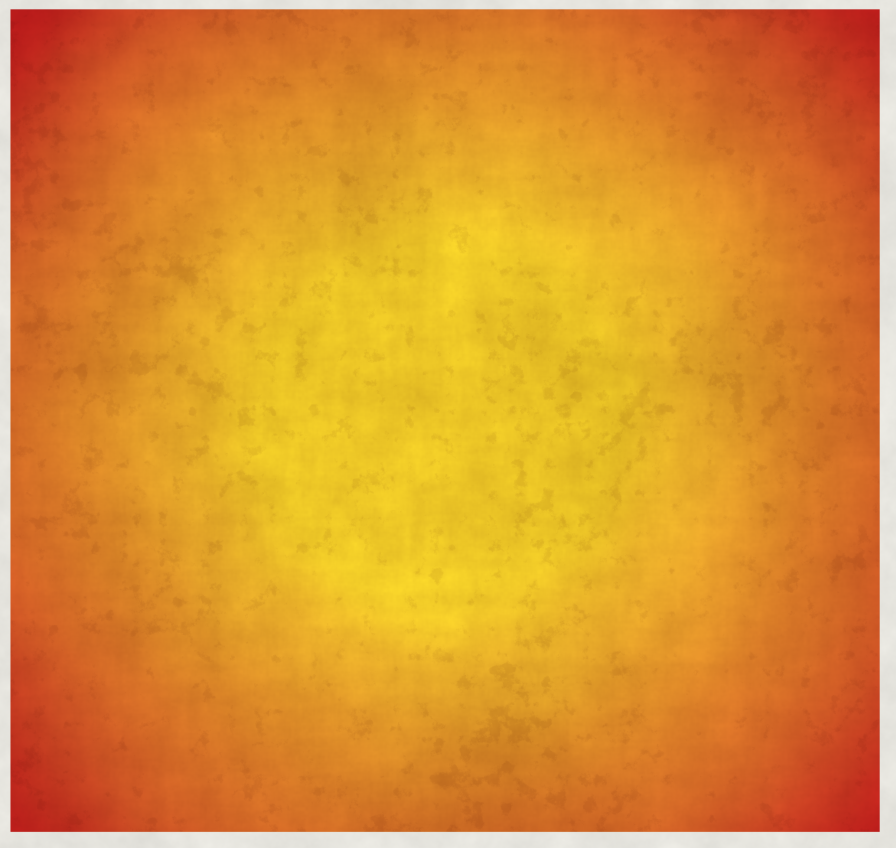
Give the GLSL for this background, as a WebGL 2 fragment shader.

```glsl
#version 300 es
precision highp float;

uniform vec2 u_resolution;
out vec4 fragColor;

const vec3 PAPER = vec3(0.902, 0.897, 0.872);
const vec3 YELLOW = vec3(0.925, 0.775, 0.150);
const vec3 AMBER = vec3(0.895, 0.655, 0.160);
const vec3 ORANGE = vec3(0.865, 0.550, 0.155);
const vec3 RUST = vec3(0.830, 0.435, 0.150);
const vec3 VERMILION = vec3(0.795, 0.300, 0.140);
const vec3 RED = vec3(0.735, 0.110, 0.105);

// Broad stains: centre x, centre y, radius, strength (positive darkens)
const vec4 STAINS[12] = vec4[12](
  vec4(0.60, 0.60, 0.09, 0.55), vec4(0.58, 0.47, 0.12, 0.55),
  vec4(0.36, 0.64, 0.10, -0.50), vec4(0.47, 0.29, 0.08, -0.45),
  vec4(0.09, 0.60, 0.08, 0.70), vec4(0.40, 0.85, 0.10, 0.65),
  vec4(0.91, 0.92, 0.10, 0.60), vec4(0.52, 0.08, 0.12, 0.60),
  vec4(0.86, 0.55, 0.11, 0.45), vec4(0.78, 0.37, 0.08, -0.40),
  vec4(0.25, 0.87, 0.08, -0.45), vec4(0.07, 0.09, 0.09, 0.50));

float hash(vec2 p) {
  vec3 q = fract(p.xyx * vec3(0.1031, 0.1030, 0.0973));
  q += dot(q, q.yzx + 33.33);
  return fract((q.x + q.y) * q.z);
}

float valueNoise(vec2 p) {
  vec2 cell = floor(p);
  vec2 f = fract(p);
  f = f * f * (3.0 - 2.0 * f);
  float low = mix(hash(cell), hash(cell + vec2(1, 0)), f.x);
  float high = mix(hash(cell + vec2(0, 1)), hash(cell + vec2(1, 1)), f.x);
  return mix(low, high, f.y);
}

// Layered noise, centred on zero
float fbm(vec2 p) {
  float sum = 0.0;
  float weight = 0.5;
  for (int i = 0; i < 5; i++) {
    sum += weight * (valueNoise(p) - 0.5);
    p = mat2(0.8, 0.6, -0.6, 0.8) * p * 2.03 + 17.3;
    weight *= 0.56;
  }
  return sum;
}

vec3 glowColor(float r) {
  vec3 color = mix(YELLOW, AMBER, smoothstep(0.19, 0.325, r));
  color = mix(color, ORANGE, smoothstep(0.30, 0.41, r));
  color = mix(color, RUST, smoothstep(0.38, 0.50, r));
  color = mix(color, VERMILION, smoothstep(0.47, 0.61, r));
  return mix(color, RED, smoothstep(0.56, 0.71, r));
}

float stainAmount(vec2 uv, float aspect) {
  float sum = 0.0;
  for (int i = 0; i < 12; i++) {
    vec2 d = (uv - STAINS[i].xy) * vec2(aspect, 1.0) / STAINS[i].z;
    sum += STAINS[i].w * exp(-dot(d, d));
  }
  return sum;
}

// Coverage of an axis-aligned box with a smooth rim
float boxMask(vec2 uv, vec2 low, vec2 high, vec2 rim) {
  vec2 inside = smoothstep(low - rim, low + rim, uv)
              * (1.0 - smoothstep(high - rim, high + rim, uv));
  return inside.x * inside.y;
}

// Combined wear: clouds, woven streaks, small pits and grain
float wear(vec2 p, float stains) {
  float clouds = fbm(p * 7.0 + 3.0);
  float mottle = fbm(p * 28.0 + 41.0);
  float streaks = fbm(p * vec2(75.0, 13.0)) + fbm(p * vec2(13.0, 75.0) + 9.0);
  float pits = smoothstep(0.10, 0.30, fbm(p * 62.0 + 71.0) + 0.20 * clouds + 0.08 * stains);
  float grain = valueNoise(p * 260.0) - 0.5;
  return 0.065 * stains + 0.13 * clouds + 0.11 * mottle
       + 0.055 * streaks + 0.07 * pits + 0.02 * grain;
}

void main() {
  vec2 uv = gl_FragCoord.xy / u_resolution;
  float aspect = u_resolution.x / u_resolution.y;
  vec2 p = uv * vec2(aspect, 1.0);

  // Radial glow with a slightly uneven outline
  vec2 fromCentre = (uv - vec2(0.497, 0.504)) * vec2(aspect, 1.0);
  float radius = length(fromCentre) + 0.055 * fbm(p * 5.0 + 23.0);
  vec3 panel = glowColor(radius);

  // Weathered surface; blue and green fade faster than red
  float worn = wear(p, stainAmount(uv, aspect));
  panel *= 1.0 - worn * vec3(0.75, 1.10, 1.25);

  // Pale paper surround
  vec3 paper = PAPER * (1.0 + 0.07 * fbm(p * 24.0) + 0.03 * fbm(p * 90.0));

  vec2 rim = 0.75 / u_resolution;
  float mask = boxMask(uv, vec2(0.0117, 0.0190), vec2(0.9818, 0.9890), rim);
  fragColor = vec4(clamp(mix(paper, panel, mask), 0.0, 1.0), 1.0);
}
```
